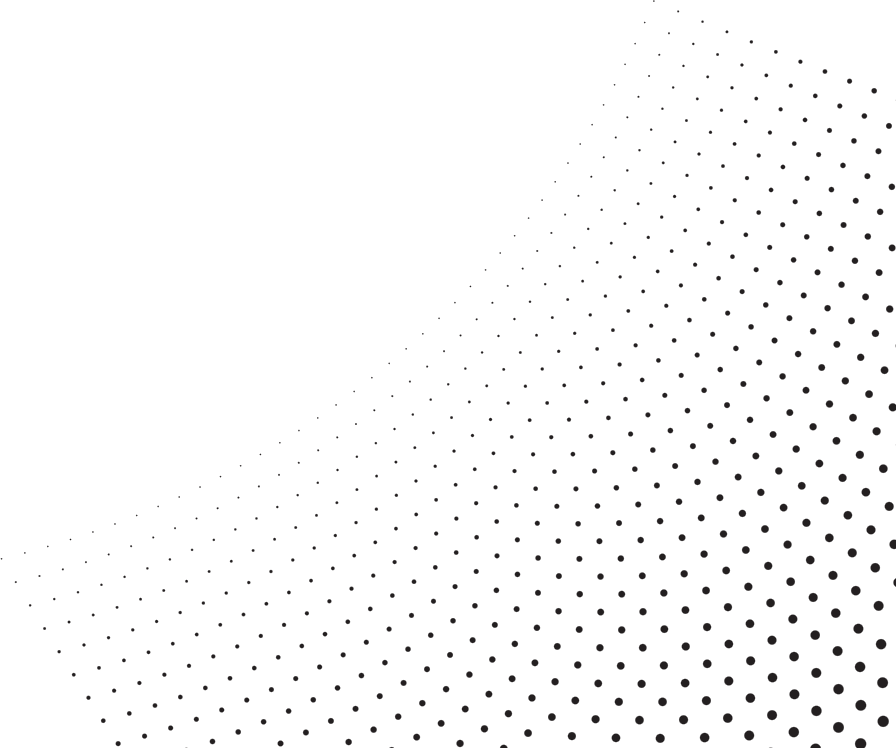
Write a Shadertoy shader that draws this background.

```glsl
// Fan of halftone dots that grow from a curved edge towards the lower right corner.

#define COLUMNS 40
#define ARC_CENTER vec2(-0.2934, -0.4774)
#define ARC_RADIUS 1.262
#define ARC_START 22.3
#define ARC_SWEEP 54.16
#define RAY_START 23.2
#define RAY_SWEEP 35.5
#define RAY_BEND 0.11
#define DOT_MIN 0.0009
#define DOT_GROWTH 0.0003
#define INK vec3(0.137, 0.122, 0.125)

const vec3 PAPER = vec3(1.0);
const float VERTICAL_SQUEEZE = 1.003;

vec2 direction(float degrees) {
    float a = radians(degrees);
    return vec2(cos(a), sin(a));
}

// Start of a column on the curved edge; u runs from 0 to 1 along it.
vec2 edgePoint(float u) {
    float eased = u - 0.077 * u * (1.0 - u) * (u - 0.3);
    return ARC_CENTER + ARC_RADIUS * direction(ARC_START + ARC_SWEEP * eased);
}

// Distance between dots within a column.
float dotSpacing(float u) {
    return 0.03536 + u * (0.00467 - 0.00343 * u);
}

void mainImage(out vec4 fragColor, in vec2 fragCoord) {
    // Canvas height is about one unit, measured downwards from the top left.
    vec2 p = vec2(fragCoord.x, iResolution.y - fragCoord.y) / iResolution.y;
    p.y *= VERTICAL_SQUEEZE;
    float softness = 1.2 / iResolution.y;
    float coverage = 0.0;

    // Each column is a slightly bent ray; test only its nearest dot.
    for (int i = 0; i < COLUMNS; i++) {
        float u = float(i) / float(COLUMNS - 1);
        vec2 toPoint = p - edgePoint(u);
        float spacing = dotSpacing(u);
        float index = floor(length(toPoint) / spacing + 0.5);
        float angle = RAY_START + RAY_SWEEP * u - RAY_BEND * index;
        vec2 dotOffset = index * spacing * direction(angle);
        float outside = length(toPoint - dotOffset) - DOT_MIN - DOT_GROWTH * index;
        coverage = max(coverage, clamp(0.5 - outside / softness, 0.0, 1.0));
    }

    fragColor = vec4(mix(PAPER, INK, coverage), 1.0);
}
```
